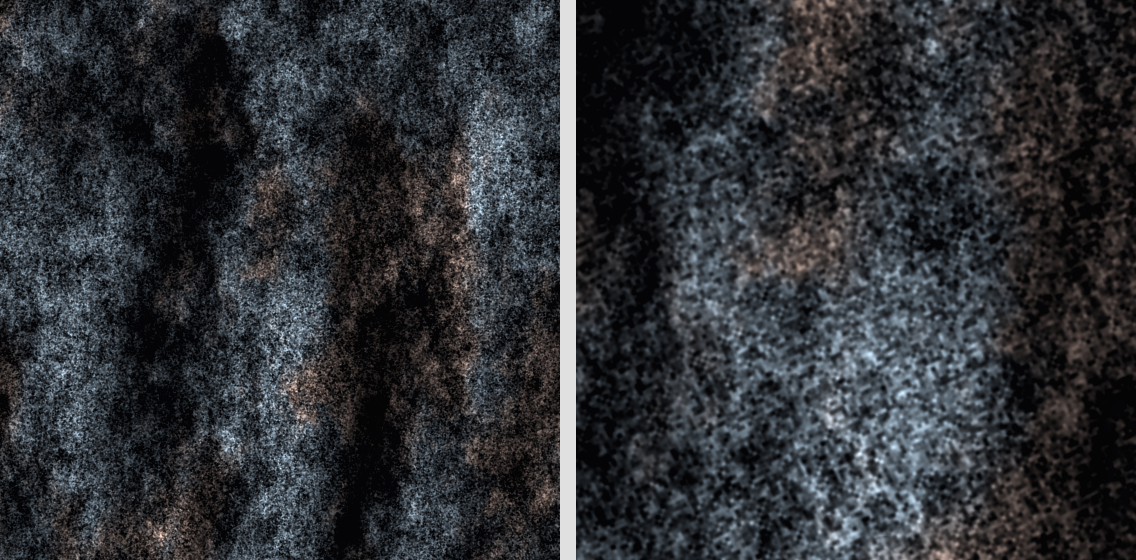
Left, the full canvas; right, a detail of the centre.
Give the GLSL for this texture, as a Shadertoy shader.

```glsl
// Worn dark plaster or pile: vertical blue-grey and rusty streaks under a fine grain.
// Unit-variance noise layers (columns, streaks, mottle, grain) add up to one tone,
// which a curve turns into brightness and a warm/cool mask turns into colour.

const float TAU = 6.2831853;

// Strength of each layer in the tone
const float COLUMN_WIDE = 0.52;
const float COLUMN_NARROW = 0.34;
const float STREAK = 0.50;
const float MOTTLE = 0.40;
const float GRAIN = 0.63;
const float PIT_DEPTH = 0.7;

// Feature frequencies, in cells per canvas height
const vec2 STREAK_FREQ = vec2(8.0, 2.7);
const vec2 MOTTLE_FREQ = vec2(27.0, 21.0);
const vec2 PIT_FREQ = vec2(58.0, 73.0);
const vec2 FIBRE_FREQ = vec2(173.0, 61.0);
const float COARSE_GRAIN_FREQ = 271.0;
const float FINE_GRAIN_FREQ = 409.0;

// Brightness curve: middle, slope and bend
const vec3 TONE_CURVE = vec3(0.180, 0.137, 0.014);
const float BLACK_LEVEL = 0.016;

const vec3 COOL_TINT = vec3(0.88, 1.00, 1.09);
const vec3 WARM_TINT = vec3(1.14, 0.98, 0.90);
const vec3 SHADOW_TINT = vec3(0.000, 0.000, 0.007);

float hash(vec2 p) {
    vec3 q = fract(vec3(p.xyx) * 0.1031);
    q += dot(q, q.yzx + 33.33);
    return fract((q.x + q.y) * q.z);
}

// Value noise scaled to zero mean and unit deviation
float noise(vec2 p) {
    vec2 cell = floor(p);
    vec2 f = fract(p);
    f = f * f * (3.0 - 2.0 * f);
    float low = mix(hash(cell), hash(cell + vec2(1, 0)), f.x);
    float high = mix(hash(cell + vec2(0, 1)), hash(cell + vec2(1, 1)), f.x);
    return (mix(low, high, f.y) - 0.5) / 0.214;
}

float fbm(vec2 p, int octaves, float gain) {
    float sum = 0.0, power = 0.0, amp = 1.0;
    for (int i = 0; i < octaves; i++) {
        sum += amp * noise(p);
        power += amp * amp;
        amp *= gain;
        p = p * 2.03 + vec2(17.3, 9.1);
    }
    return sum / sqrt(power);
}

vec2 rotate(vec2 p, float angle) {
    float c = cos(angle), s = sin(angle);
    return vec2(c * p.x - s * p.y, s * p.x + c * p.y);
}

// Broad light and dark columns that wander sideways
float columns(vec2 uv) {
    float drift = fbm(uv * vec2(3.0, 2.1) + 41.0, 3, 0.5);
    float sway = fbm(uv * vec2(4.0, 2.6) + 87.0, 3, 0.5);
    float wide = cos(TAU * (3.0 * uv.x - 0.5) + 0.8 * drift);
    float narrow = cos(TAU * 5.0 * uv.x + 2.2 * sway);
    return COLUMN_WIDE * wide + COLUMN_NARROW * narrow;
}

// Fine speckle, turned off the pixel axes, with a trace of upright fibre
float grain(vec2 uv) {
    float coarse = noise(rotate(uv, 0.61) * COARSE_GRAIN_FREQ + 300.0);
    float fine = noise(rotate(uv, 1.13) * FINE_GRAIN_FREQ + 700.0);
    float fibre = noise(uv * FIBRE_FREQ + 130.0);
    return 0.60 * coarse + 0.74 * fine + 0.30 * fibre;
}

void mainImage(out vec4 fragColor, in vec2 fragCoord) {
    vec2 uv = fragCoord / iResolution.y;

    // Patches with ragged borders
    float mottle = fbm(uv * MOTTLE_FREQ + 5.0, 3, 0.8);
    vec2 ragged = uv + vec2(0.006, 0.010) * mottle;
    float streak = fbm(ragged * STREAK_FREQ + 23.0, 5, 0.6);
    float patches = columns(ragged) + STREAK * streak;

    // Small dark pits where the light coat has flaked
    float flake = noise(uv * PIT_FREQ + 11.0) + 0.6 * noise(uv * PIT_FREQ * 2.1 + 19.0);
    float pits = smoothstep(1.1, 2.0, flake) * smoothstep(-0.2, 0.8, patches);

    // Tone and brightness; the grain fades in the darkest areas
    float grainLevel = GRAIN * clamp(1.0 + 0.22 * patches, 0.65, 1.3);
    float tone = patches + MOTTLE * mottle + grainLevel * grain(uv) - PIT_DEPTH * pits;
    float light = TONE_CURVE.x + tone * (TONE_CURVE.y + tone * TONE_CURVE.z);
    light = max(light, BLACK_LEVEL);

    // Rust shows in the dimmer parts and toward the bottom
    float rust = fbm(ragged * vec2(6.0, 3.2) + 61.0, 4, 0.6);
    float warmth = 0.7 * rust + 0.2 * mottle - 0.5 * patches + 0.9 * (0.5 - uv.y);
    vec3 tint = mix(COOL_TINT, WARM_TINT, smoothstep(-0.3, 1.4, warmth));

    fragColor = vec4(clamp(light * tint + SHADOW_TINT, 0.0, 1.0), 1.0);
}
```
